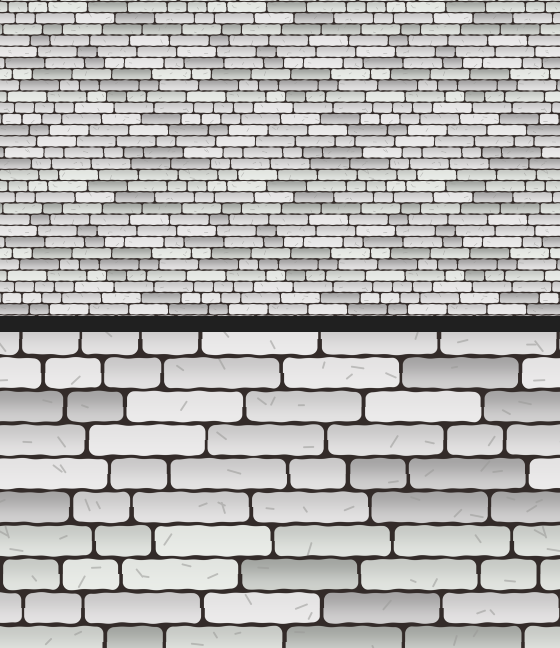
Top: the whole. Bottom: its middle third, enlarged.
Reproduce this texture procedurally as a WebGL 2 fragment shader.

```glsl
#version 300 es
precision highp float;
// Pale stone brick wall: a square tile of 16 courses by 9 slots, repeated.
// Each course is shifted and holds one or three half bricks; every brick is a
// rounded box with ragged edges, a vertical shade and a few scratch marks.
uniform vec2 u_resolution;
out vec4 fragColor;

#define COURSE 0.03542   // course height, as part of the canvas height
#define COURSES 16.0     // courses per tile
#define SLOTS 9.0        // half-brick slots per tile
#define TOP_OFFSET 0.13  // height of the cut course at the top, in courses
#define JOINT 0.053      // half width of the mortar joint, in courses
#define CORNER 0.21      // corner radius of a brick
#define RAGGED 0.014     // wobble of the brick edges
#define MARKS 5          // most scratch marks on one brick
#define MARK_WIDTH 0.028 // half width of a scratch mark
#define GREY_SHARE 0.38  // share of grey stones
#define WHITE_SHARE 0.2  // share of white stones

const vec3 MORTAR = vec3(0.20, 0.17, 0.16);
const vec3 MARK = vec3(0.60, 0.60, 0.59);

float hash(vec2 p) {
    vec3 q = fract(p.xyx * vec3(0.1031, 0.1030, 0.0973));
    q += dot(q, q.yzx + 33.33);
    return fract((q.x + q.y) * q.z);
}

float roundedBox(vec2 p, vec2 halfSize, float r) {
    vec2 d = abs(p) - halfSize + r;
    return length(max(d, 0.0)) + min(max(d.x, d.y), 0.0) - r;
}

float segment(vec2 p, vec2 halfAxis) {
    float t = clamp(dot(p, halfAxis) / dot(halfAxis, halfAxis), -1.0, 1.0);
    return length(p - halfAxis * t);
}

// Share of a pixel covered by a shape at signed distance d
float coverage(float d, float pixel) {
    return smoothstep(0.65, -0.65, d / pixel);
}

// Start (x) and length (y) in slots of the brick holding slot position s
vec2 brickSpan(float s, float row) {
    if (s < 1.0) return vec2(0.0, 1.0);
    float pair = floor((s - 1.0) * 0.5);
    float splitPair = floor(hash(vec2(row, 51.7)) * 9.0);
    if (pair == splitPair) return vec2(floor(s), 1.0);
    return vec2(1.0 + 2.0 * pair, 2.0);
}

// Grey, ordinary and white stones, each darker at its top
vec3 stoneColor(float pick, float row, float depth) {
    vec2 shade = vec2(0.785, 0.885);
    if (pick < GREY_SHARE) shade = vec2(0.645, 0.81);
    else if (pick > 1.0 - WHITE_SHARE) shade = vec2(0.89, 0.92);
    vec3 green = vec3(-0.006, 0.005, -0.012);
    vec3 rose = vec3(0.003, -0.002, -0.001);
    vec3 tint = hash(vec2(row, 8.3)) < 0.3 ? green : rose;
    return vec3(mix(shade.x, shade.y, smoothstep(0.05, 0.9, depth))) + tint;
}

float scratches(vec2 p, vec2 halfSize, vec2 id, float pixel) {
    float ink = 0.0;
    float count = floor(halfSize.x * 2.2 * (0.2 + hash(id + 4.1)));
    for (int k = 0; k < MARKS; k++) {
        if (float(k) >= count) break;
        vec2 seed = id + 17.3 * float(k + 1);
        vec2 center = vec2(hash(seed), hash(seed + 3.7)) * 2.0 - 1.0;
        center *= halfSize - vec2(0.3, 0.22);
        float angle = (hash(seed + 9.2) - 0.5) * 2.6;
        float reach = mix(0.07, 0.19, hash(seed + 6.4));
        float d = segment(p - center, reach * vec2(cos(angle), sin(angle)));
        ink = max(ink, coverage(d - MARK_WIDTH, pixel));
    }
    return ink;
}

void main() {
    // Position in courses, measured from the top left
    vec2 wall = vec2(gl_FragCoord.x, u_resolution.y - gl_FragCoord.y);
    wall /= u_resolution.y * COURSE;
    wall.y -= TOP_OFFSET;
    float pixel = 1.0 / (u_resolution.y * COURSE);

    // Course, slot and brick
    float row = mod(floor(wall.y), COURSES);
    float depth = fract(wall.y);
    float slotWidth = COURSES / SLOTS;
    float shift = row * 0.37 + 0.4 + floor(SLOTS * hash(vec2(row, 2.9)));
    float s = mod(wall.x / slotWidth - shift, SLOTS);
    vec2 span = brickSpan(s, row);
    vec2 id = vec2(span.x, row * 1.7 + 5.0);
    vec2 cell = vec2(span.y * slotWidth, 1.0) * 0.5;
    vec2 p = vec2((s - span.x) * slotWidth, depth) - cell;

    // Ragged outline, different on the upper and lower edges
    float phase = 6.2832 * hash(id + 1.3) + 2.0 * step(0.0, p.y);
    float wobble = sin(p.x * 4.3 + phase) + 0.8 * sin(p.x * 9.7 + phase * 2.3);
    float d = roundedBox(p, cell - JOINT, CORNER) + RAGGED * wobble;

    // Stone face, scratches, then mortar around it
    vec3 color = stoneColor(hash(id + 12.6), row, depth);
    color = mix(color, MARK, 0.55 * scratches(p, cell, id, pixel));
    color = mix(MORTAR, color, coverage(d, pixel));
    fragColor = vec4(color, 1.0);
}
```
